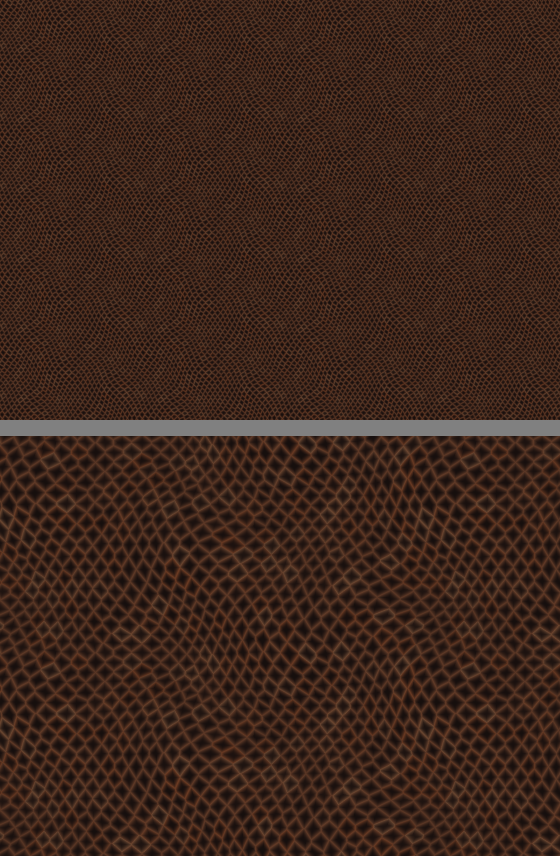
Top: the whole. Bottom: its middle third, enlarged.
Reproduce this texture procedurally as a Shadertoy shader.

```glsl
// Dark brown reptile leather: small diamond scales between thin copper ridges.

const vec2 PATCHES = vec2(4.0, 6.0);    // repeats of the hide across the canvas
const vec2 SCALES = vec2(26.0, 20.0);   // columns and rows of scales per patch
const float ROW_METRIC = 0.56;          // near 0.5 makes diamonds, 0.87 hexagons
const float SCALE_RADIUS = 0.375;       // usual distance from centre to ridge
const float TAU = 6.2831853;

const vec3 HOLLOW = vec3(0.088, 0.057, 0.052);
const vec3 RIDGE = vec3(0.385, 0.232, 0.155);
const vec3 COPPER = vec3(0.450, 0.235, 0.130);
const vec3 TAN = vec3(0.450, 0.310, 0.215);

vec2 hash2(vec2 p) {
    vec3 q = fract(p.xyx * vec3(0.1031, 0.1030, 0.0973));
    q += dot(q, q.yzx + 33.33);
    return fract((q.xx + q.yz) * q.zy);
}

// Layered sines with whole frequencies, so they wrap over one patch.
float waves(vec2 p, float phase) {
    vec2 a = TAU * p;
    return 0.5 * sin(a.x + a.y + phase)
         + 0.3 * sin(2.0 * a.x - a.y + 2.3 * phase)
         + 0.2 * sin(3.0 * a.x + a.y + 4.1 * phase);
}

// Cellular noise on a staggered grid: x = distance to the ridge, yz = scale id.
vec3 scaleCells(vec2 p, vec2 period, float jitter) {
    float nearest = 1e3;
    float second = 1e3;
    vec2 nearestOffset = vec2(0.0);
    vec2 secondOffset = vec2(0.0);
    vec2 id = vec2(0.0);
    float baseRow = floor(p.y);
    for (int j = -2; j <= 2; j++) {
        float row = baseRow + float(j);
        float stagger = 0.5 * mod(row, 2.0);
        float baseColumn = floor(p.x - stagger);
        for (int i = -1; i <= 1; i++) {
            vec2 cell = vec2(baseColumn + float(i), row);
            vec2 wrapped = mod(cell, period);
            vec2 center = cell + 0.5 + jitter * (hash2(wrapped + 7.0) - 0.5);
            vec2 offset = center + vec2(stagger, 0.0) - p;
            offset.y *= ROW_METRIC;
            float d = dot(offset, offset);
            if (d < nearest) {
                second = nearest;
                secondOffset = nearestOffset;
                nearest = d;
                nearestOffset = offset;
                id = wrapped;
            } else if (d < second) {
                second = d;
                secondOffset = offset;
            }
        }
    }
    float gap = max(length(secondOffset - nearestOffset), 0.05);
    return vec3(0.5 * (second - nearest) / gap, id);
}

// Ridge height: sharp at the border, falling into the hollow of the scale.
float ridgeHeight(float edgeDistance, float radius, float falloff) {
    return pow(1.0 - clamp(edgeDistance / radius, 0.0, 1.0), falloff);
}

vec3 leather(vec2 uv) {
    vec2 patchUv = uv * PATCHES;

    // Bend the rows so that scale size and slant drift over the hide.
    vec2 drift = vec2(0.8 * waves(patchUv, 0.7), 0.7 * waves(patchUv, 2.9));
    vec3 cell = scaleCells(patchUv * SCALES + drift, SCALES, 0.22);
    vec2 variation = hash2(cell.yz + 51.0);

    // Some zones are worn and soft, others deep and crisp.
    float wear = waves(patchUv, 4.4);
    float height = ridgeHeight(cell.x, SCALE_RADIUS, 2.2 - 0.2 * wear);
    float contrast = 0.92 - 0.12 * wear;
    height = mix(0.44, height, contrast) + 0.10 * (variation.x - 0.5);

    // A few ridges catch copper or pale tan light.
    vec3 ridge = mix(RIDGE, COPPER, 0.7 * smoothstep(0.70, 0.95, variation.y));
    ridge = mix(ridge, TAN, 0.7 * smoothstep(0.86, 0.98, variation.x));
    return mix(HOLLOW, ridge, clamp(height, 0.0, 1.0));
}

void mainImage(out vec4 fragColor, in vec2 fragCoord) {
    // Four samples per pixel smooth the fine ridges.
    vec3 color = vec3(0.0);
    for (int k = 0; k < 4; k++) {
        vec2 shift = 0.5 * vec2(float(k % 2), float(k / 2)) - 0.25;
        color += 0.25 * leather((fragCoord + shift) / iResolution.xy);
    }
    fragColor = vec4(color, 1.0);
}
```
